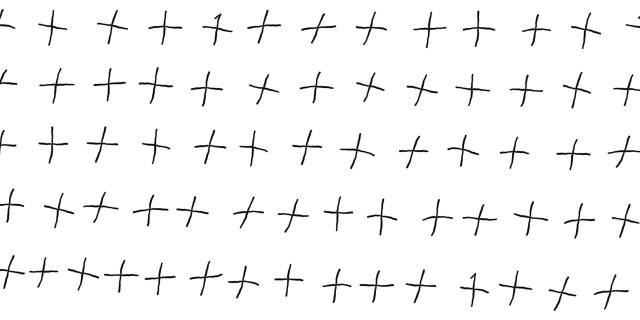
Reproduce this pattern procedurally as a Shadertoy shader.

```glsl
// Five loose rows of hand-drawn pen crosses on white paper.
// Each cross is two bent strokes with hashed lean, length and position;
// rows sag to the right, and the lower ones are packed more tightly.

vec4 hash4(vec2 cell) {
    vec4 n = dot(cell, vec2(12.99, 78.23)) + vec4(1.3, 4.7, 9.1, 15.9);
    return fract(sin(n) * 43758.5);
}

float segmentDistance(vec2 p, vec2 a, vec2 b) {
    vec2 ab = b - a;
    return length(p - a - ab * clamp(dot(p - a, ab) / dot(ab, ab), 0.0, 1.0));
}

// Signed distance to a pen stroke; bend.x arches it, bend.y gives an S curve
float strokeDistance(vec2 p, float angle, float halfLength, vec2 bend, bool hooked) {
    float c = cos(angle), s = sin(angle);
    p = vec2(c * p.x + s * p.y, c * p.y - s * p.x);
    float u = clamp(p.x / halfLength, -1.0, 1.0);
    p.y += bend.x * u * u + bend.y * u * (u * u - 0.4);
    p.y += 0.0005 * (sin(u * 7.0 + angle * 40.0) + 0.6 * sin(u * 17.0 + angle * 90.0));

    float d = segmentDistance(p, vec2(-halfLength, 0.0), vec2(halfLength, 0.0));
    if (hooked) {
        vec2 tip = vec2(halfLength, 0.0);
        d = min(d, segmentDistance(p, tip, tip + vec2(-0.014, 0.011)));
    }
    // Uneven pen pressure
    return d - 0.0026 - 0.0004 * sin(u * 4.0 + angle * 60.0);
}

float crossDistance(vec2 p, vec2 cell) {
    vec4 shape = hash4(cell + 31.0);
    vec4 curve = hash4(cell + 67.0);
    float across = strokeDistance(p - vec2(0.003, 0.0), mix(-0.24, 0.1, shape.x),
        mix(0.041, 0.053, shape.y),
        vec2(mix(-0.002, 0.007, curve.x), 0.009 * (curve.y - 0.5)), false);
    float upright = strokeDistance(p + vec2(0.0, 0.003), 1.5708 - mix(0.03, 0.38, shape.z),
        mix(0.046, 0.056, shape.w),
        vec2(0.009 * (curve.z - 0.5), 0.004), curve.w > 0.91);
    return min(across, upright);
}

void mainImage(out vec4 fragColor, in vec2 fragCoord) {
    // Canvas heights, two wide, measured from the top left
    vec2 p = vec2(2.0 * fragCoord.x / iResolution.x, 1.0 - fragCoord.y / iResolution.y);
    float pixel = 1.0 / iResolution.y;
    float rowStart[5] = float[5](0.005, 0.003, -0.012, 0.024, 0.02);
    float rowEnd[5] = float[5](1.99, 1.955, 1.945, 1.94, 1.917);
    float d = 1.0;

    for (int row = 0; row < 5; row++) {
        float r = float(row);
        int gaps = 12 + max(row - 2, 0);
        float crowding = row == 4 ? 0.135 : 0.0;
        for (int i = 0; i <= gaps; i++) {
            // Cross centre: row spacing, sag, then jitter
            vec2 cell = vec2(float(i), r);
            float t = float(i) / float(gaps);
            vec2 centre = vec2(mix(rowStart[row], rowEnd[row], t + crowding * t * (t - 1.0)),
                0.082 + 0.19 * r - 0.01 * sin(r * 0.785) + t * (0.008 + 0.004 * r * r));
            vec4 jitter = hash4(cell) - 0.5;
            centre += jitter.xy * vec2(0.03, 0.014);

            vec2 local = p - centre;
            if (max(abs(local.x), abs(local.y)) < 0.08) {
                d = min(d, crossDistance(vec2(local.x, -local.y), cell));
            }
        }
    }

    // Black ink over white paper
    float ink = 1.0 - smoothstep(-0.75 * pixel, 0.75 * pixel, d);
    fragColor = vec4(mix(vec3(1.0), vec3(0.03), ink), 1.0);
}
```
